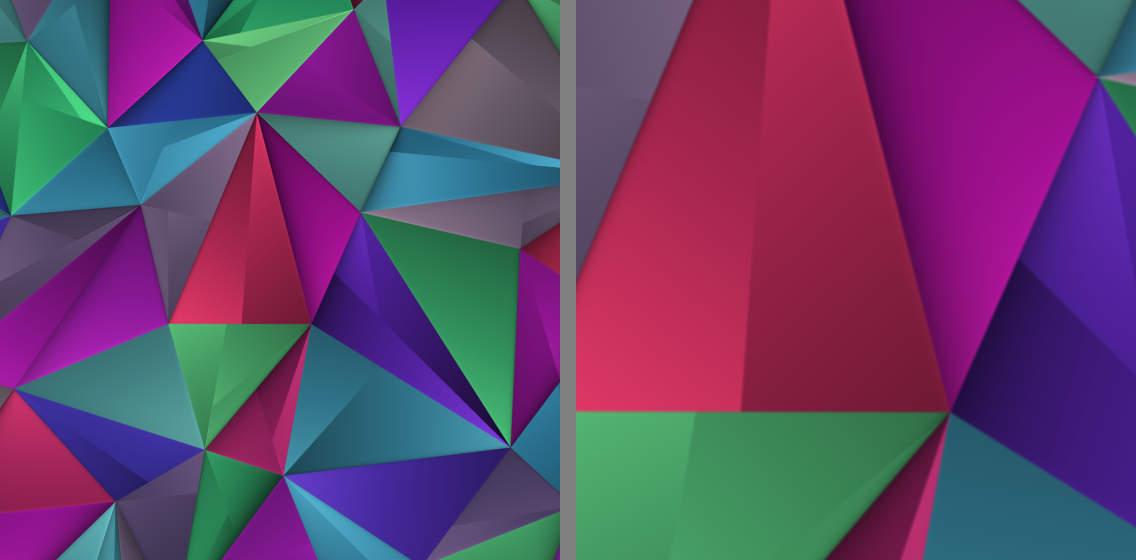
Left: the whole. Right: its middle third, enlarged.
A three.js fragment shader for this background:

```glsl
// Folded paper facets: a turned, jittered grid whose quads are cut into triangles.
// Each triangle takes a palette colour, then two inner folds, a light gradient,
// a tapering shadow along one edge and a fine crease along another.

varying vec2 vUv;

const float CELLS = 4.1;        // grid cells across the canvas
const float TURN = 0.42;        // grid rotation in radians
const float JITTER = 0.82;      // corner displacement, in cells
const float SOFT = 0.006;       // half width of smoothed edges, in cells
const float FOLD_TONE = 0.42;   // brightness range between folds
const float GRADIENT = 0.42;    // light falloff across a facet
const float SHADOW = 0.55;      // depth of soft edge shadows
const float CREASE = 0.38;      // depth of thin dark creases
const float GAIN = 1.07;        // overall exposure
const vec3 WARM_LIGHT = vec3(0.15, 0.10, 0.02);

float hash(vec2 p) {
  vec3 q = fract(vec3(p.xyx) * 0.1031);
  q += dot(q, q.yzx + 33.33);
  return fract((q.x + q.y) * q.z);
}

float turnOf(vec2 a, vec2 b, vec2 c) {
  vec2 u = b - a, v = c - a;
  return u.x * v.y - u.y * v.x;
}

// Signed distance to the line a-b, positive on its left
float lineDistance(vec2 p, vec2 a, vec2 b) {
  return turnOf(a, b, p) / max(length(b - a), 0.001);
}

vec2 corner(vec2 cell) {
  vec2 offset = vec2(hash(cell + 17.0), hash(cell + 71.0)) - 0.5;
  return cell + JITTER * offset;
}

// Palette entry by cumulative share; swing shifts it along its own hue range
vec3 paperColor(float pick, float swing) {
  if (pick < 0.24) return vec3(0.20, 0.44, 0.49) + swing * vec3(0.08, 0.05, -0.05);
  if (pick < 0.45) return vec3(0.22, 0.55, 0.35) + swing * vec3(0.11, 0.05, 0.03);
  if (pick < 0.63) return vec3(0.51, 0.09, 0.55) + swing * vec3(0.08, -0.03, -0.02);
  if (pick < 0.77) return vec3(0.25, 0.15, 0.57) + swing * vec3(0.13, -0.08, 0.02);
  if (pick < 0.90) return vec3(0.32, 0.27, 0.38) + swing * vec3(0.08, 0.08, 0.01);
  return vec3(0.57, 0.13, 0.30) + swing * vec3(0.08, 0.02, -0.03);
}

vec3 facetColor(vec2 p, vec2 a, vec2 b, vec2 c, vec2 id, float pick) {
  vec3 color = paperColor(pick, 2.0 * hash(id + 3.1) - 1.0);

  // First fold runs from a to the far edge, the second from b to the first
  vec2 foot = mix(b, c, mix(0.25, 0.75, hash(id + 5.3)));
  vec2 knee = mix(a, foot, mix(0.3, 0.75, hash(id + 7.7)));
  float foldDistance = lineDistance(p, foot, a);
  float folded = smoothstep(-SOFT, SOFT, foldDistance) * step(0.35, hash(id + 9.2));
  float tucked = smoothstep(-SOFT, SOFT, lineDistance(p, b, knee));
  tucked *= folded * step(0.5, hash(id + 11.4));
  float tone = 0.2 * (hash(id + 13.9) - 0.5);
  tone += folded * FOLD_TONE * (hash(id + 15.6) - 0.5);
  tone += tucked * FOLD_TONE * (hash(id + 19.8) - 0.4);

  // Directional light, tilted differently on each fold
  float angle = 6.2832 * hash(id + 23.5) + 1.7 * folded + 1.3 * tucked;
  tone += GRADIENT * dot(p - (a + b + c) / 3.0, vec2(cos(angle), sin(angle)));
  color = color * (1.0 + tone) + WARM_LIGHT * max(tone, 0.0);

  // Shadow widens along b-c as though the neighbouring sheet were lifted
  vec2 edge = c - b;
  float along = clamp(dot(p - b, edge) / dot(edge, edge), 0.0, 1.0);
  float reach = 0.012 + 0.13 * along;
  float depth = SHADOW * smoothstep(0.3, 1.0, hash(id + 29.1));
  color *= 1.0 - depth * exp(-max(lineDistance(p, b, c), 0.0) / reach);

  // Thin crease on one side, faint lit rim on the other
  color *= 1.0 - CREASE * hash(id + 31.7) * exp(-max(lineDistance(p, a, b), 0.0) / 0.012);
  color *= 1.0 + 0.2 * hash(id + 37.3) * exp(-max(lineDistance(p, c, a), 0.0) / 0.01);
  return color;
}

// Adds one counterclockwise triangle, weighted by its smoothed coverage
void addTriangle(vec2 p, vec2 a, vec2 b, vec2 c, vec2 cell, float side, inout vec4 sum) {
  float inside = min(lineDistance(p, a, b), min(lineDistance(p, b, c), lineDistance(p, c, a)));
  float cover = smoothstep(-SOFT, SOFT, inside);
  if (cover <= 0.0) return;
  vec2 id = cell * 1.37 + 41.0 + side * 57.0;
  // Evenly spread sequence keeps the palette shares stable
  float pick = fract(dot(vec3(cell, side), vec3(0.7549, 0.5698, 0.3820)) + 0.08 * hash(id));
  float start = hash(id + 43.0);
  vec3 color;
  if (start < 0.33) color = facetColor(p, a, b, c, id, pick);
  else if (start < 0.66) color = facetColor(p, b, c, a, id, pick);
  else color = facetColor(p, c, a, b, id, pick);
  sum += vec4(color, 1.0) * cover;
}

void main() {
  float s = sin(TURN), k = cos(TURN);
  vec2 p = mat2(k, s, -s, k) * (vUv - 0.5) * CELLS + 20.3;
  vec4 sum = vec4(0.0);
  for (int y = -1; y <= 1; y++) {
    for (int x = -1; x <= 1; x++) {
      vec2 cell = floor(p) + vec2(float(x), float(y));
      vec2 a = corner(cell), b = corner(cell + vec2(1.0, 0.0));
      vec2 c = corner(cell + 1.0), d = corner(cell + vec2(0.0, 1.0));
      // Cut along the diagonal that leaves the fuller triangles
      bool cutAC = min(turnOf(a, b, c), turnOf(a, c, d)) > min(turnOf(a, b, d), turnOf(b, c, d));
      if (!cutAC) { vec2 first = a; a = b; b = c; c = d; d = first; }
      addTriangle(p, a, b, c, cell, 0.0, sum);
      addTriangle(p, a, c, d, cell, 1.0, sum);
    }
  }
  gl_FragColor = vec4(clamp(GAIN * sum.rgb / max(sum.a, 0.0001), 0.0, 1.0), 1.0);
}
```
